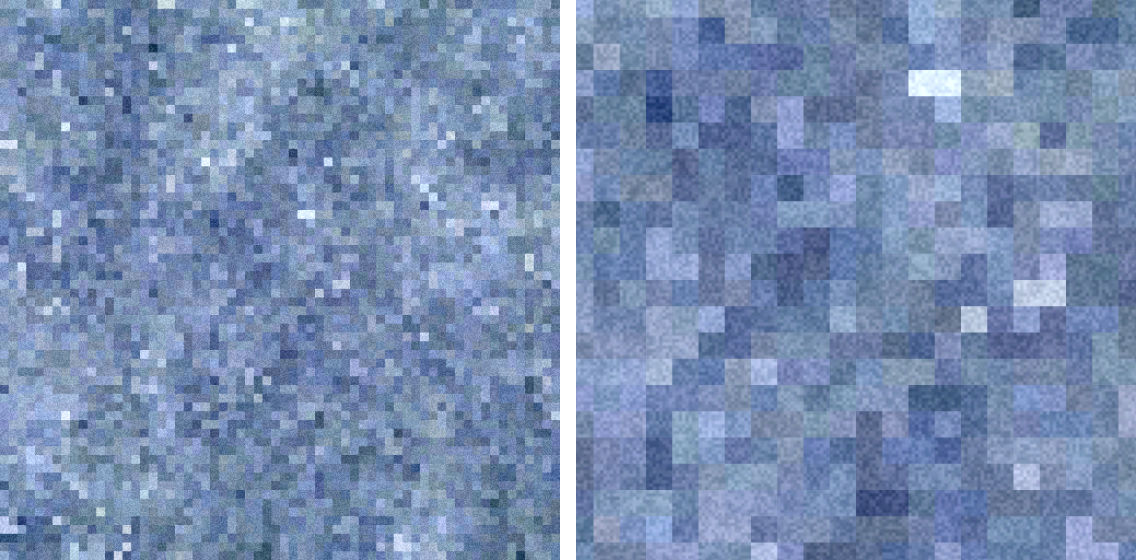
Left: the whole. Right: its middle third, enlarged.
Give the GLSL for this texture, as a Shadertoy shader.

```glsl
#define BASE_COLOR vec3(0.478, 0.568, 0.703)
#define CELLS 64.0
#define GRAIN_SCALE 512.0
#define MERGE_CHANCE 0.22
#define CELL_CONTRAST 0.115
#define PATCH_CONTRAST 0.19
#define DRIFT_CONTRAST 0.13
#define SPECK_BRIGHT 0.30
#define SPECK_DARK 0.20
#define TINT_AMOUNT 0.15
#define MOTTLE_AMOUNT 0.06
#define GRAIN_AMOUNT 0.17

// Integer hash: three independent values in 0..1 per lattice point
vec3 hash3(vec2 p, uint seed) {
    uvec3 v = uvec3(uvec2(ivec2(p)), seed) * 1664525u + 1013904223u;
    v.x += v.y * v.z; v.y += v.z * v.x; v.z += v.x * v.y;
    v ^= v >> 16u;
    v.x += v.y * v.z; v.y += v.z * v.x; v.z += v.x * v.y;
    return vec3(v >> 8u) / 16777216.0;
}

// Smooth value noise, centred on zero
vec3 noise3(vec2 p, uint seed) {
    vec2 i = floor(p), f = fract(p);
    f = f * f * (3.0 - 2.0 * f);
    vec3 low = mix(hash3(i, seed), hash3(i + vec2(1, 0), seed), f.x);
    vec3 high = mix(hash3(i + vec2(0, 1), seed), hash3(i + vec2(1, 1), seed), f.x);
    return mix(low, high, f.y) - 0.5;
}

// Flat colour of one square; some squares copy a neighbour to form larger blocks
vec3 cellColor(vec2 id) {
    vec2 source = id - step(hash3(id, 1u).xy, vec2(MERGE_CHANCE));
    vec3 h = hash3(source, 2u);
    vec3 speck = hash3(source, 3u);
    vec3 chroma = hash3(source, 4u) - 0.5;
    vec3 patches = noise3(source / 3.5, 5u);
    vec3 drift = noise3(source / 12.0, 6u);

    float tone = (h.x + h.y + h.z - 1.5) * CELL_CONTRAST
               + patches.x * PATCH_CONTRAST + drift.x * DRIFT_CONTRAST;
    float bright = pow(speck.x, 26.0);
    tone += bright * SPECK_BRIGHT - pow(speck.y, 26.0) * SPECK_DARK;

    // Bluer across the middle, greyer teal towards top and bottom
    float band = 0.5 - 2.0 * abs((id.y + 0.5) / CELLS - 0.5);
    float tint = chroma.x + 0.6 * patches.y + 0.5 * drift.y + 0.25 * band;
    vec3 color = BASE_COLOR + tone * vec3(1.02, 1.0, 0.94);
    color += tint * TINT_AMOUNT * vec3(-0.12, -0.15, 0.5);
    color += chroma.y * vec3(0.045, -0.012, 0.0);
    color += band * vec3(0.012, -0.006, 0.0);

    // A few bright squares turn warm white
    return color + bright * speck.z * vec3(0.08, 0.03, -0.05);
}

void mainImage(out vec4 fragColor, in vec2 fragCoord) {
    float side = min(iResolution.x, iResolution.y);
    vec2 uv = fragCoord / side;

    // Squares, with edges blended over one pixel
    vec2 p = uv * CELLS - 0.5;
    vec2 id = floor(p);
    vec2 edge = clamp((fract(p) - 0.5) * side / CELLS + 0.5, 0.0, 1.0);
    vec3 lower = mix(cellColor(id), cellColor(id + vec2(1, 0)), edge.x);
    vec3 upper = mix(cellColor(id + vec2(0, 1)), cellColor(id + vec2(1, 1)), edge.x);
    vec3 color = mix(lower, upper, edge.y);

    // Soft mottling and fine grain over the squares
    color += MOTTLE_AMOUNT * noise3(uv * CELLS * 1.7, 7u).x;
    vec3 grain = noise3(uv * GRAIN_SCALE - 0.5, 8u);
    color += GRAIN_AMOUNT * mix(grain.xxx, grain, 0.12);

    fragColor = vec4(clamp(color, 0.0, 1.0), 1.0);
}
```
